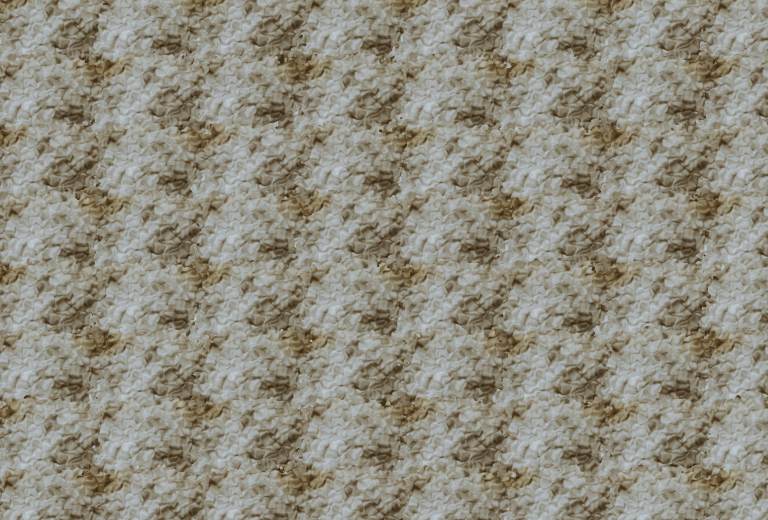
This texture is drawn by a Shadertoy shader. Its source:

```glsl
// Heaped pale crumbs: a grid of slanted domed lobes, joined in pairs as staggered mounds.
// Each lobe repeats the same cellular grains, shifted a little, with ragged seams;
// ridge, shade, pits and relief add up to one tone that a brown-to-grey ramp colours.

vec2 hash2(vec2 p) {
    vec3 h = fract(p.xyx * vec3(0.1031, 0.1030, 0.0973));
    h += dot(h, h.yzx + 33.33);
    return fract((h.xx + h.yz) * h.zy);
}

float gradientNoise(vec2 p) {
    vec2 i = floor(p), f = fract(p);
    vec2 u = f * f * f * (f * (f * 6.0 - 15.0) + 10.0);
    vec2 e = vec2(0.0, 1.0);
    float a = dot(hash2(i) * 2.0 - 1.0, f);
    float b = dot(hash2(i + e.yx) * 2.0 - 1.0, f - e.yx);
    float c = dot(hash2(i + e.xy) * 2.0 - 1.0, f - e.xy);
    float d = dot(hash2(i + e.yy) * 2.0 - 1.0, f - e.yy);
    return mix(mix(a, b, u.x), mix(c, d, u.x), u.y);
}

// Rounded cell: x is its height, y a random value per grain
vec2 grain(vec2 p) {
    vec2 cell = floor(p);
    vec2 nearest = vec2(9.0, 0.0);
    for (int y = -1; y <= 1; y++) {
        for (int x = -1; x <= 1; x++) {
            vec2 c = cell + vec2(x, y);
            vec2 r = hash2(c);
            vec2 d = c + r - p;
            float dist = dot(d, d);
            if (dist < nearest.x) nearest = vec2(dist, fract(r.x * 7.0 + r.y * 5.0));
        }
    }
    return vec2(1.0 - nearest.x, nearest.y);
}

// Fine grains riding on larger clumps, roughened by noise
vec2 relief(vec2 p) {
    vec2 fine = grain(p);
    float clump = grain(p * 0.45 + 17.0).x;
    float rough = gradientNoise(p * 1.7 + 5.0);
    return vec2(0.45 * fine.x + 0.6 * clump + 0.3 * rough, fine.y);
}

vec3 crumbColour(float tone) {
    vec3 c = mix(vec3(0.23, 0.17, 0.10), vec3(0.36, 0.30, 0.21), smoothstep(-0.1, 0.18, tone));
    c = mix(c, vec3(0.53, 0.50, 0.42), smoothstep(0.16, 0.45, tone));
    c = mix(c, vec3(0.60, 0.60, 0.56), smoothstep(0.42, 0.65, tone));
    c = mix(c, vec3(0.66, 0.68, 0.685), smoothstep(0.62, 0.85, tone));
    return mix(c, vec3(0.74, 0.77, 0.79), smoothstep(0.85, 1.2, tone));
}

vec3 crumbs(vec2 uv) {
    // Lobe grid, about seven and a half each way, with domed and ragged seams
    vec2 g = uv * 7.57 + vec2(0.05, 0.31);
    vec2 ragged = vec2(gradientNoise(g * vec2(9.0, 6.0)), gradientNoise(g * vec2(8.0, 6.0) + 31.0));
    ragged += 0.6 * vec2(gradientNoise(g * vec2(22.0, 15.0)), gradientNoise(g * vec2(20.0, 15.0) + 7.0));
    float dome = sqrt(abs(sin(3.1416 * g.x))) - 0.6;
    vec2 seam = g + 0.15 * ragged - vec2(0.0, 0.2 * dome);
    seam.x -= 0.18 * (fract(seam.y) - 0.4);
    vec2 id = floor(seam);
    vec2 f = g - id + 0.1 * (hash2(id + 50.0) - 0.5);
    float kind = mod(id.x + id.y, 2.0);

    // Irregular grains lit from the upper left
    vec2 q = f * vec2(14.0, 9.6) + 40.0 * kind;
    q += 0.8 * vec2(gradientNoise(q * 0.9), gradientNoise(q * 0.9 + 9.0));
    vec2 surface = relief(q);
    float slope = surface.x - relief(q + vec2(-0.13, 0.26)).x;

    // Bright slanted ridge and the shaded hollow at its lower right
    float across = f.x - 0.30 - 0.42 * (f.y - 0.3);
    float ridge = exp(-12.0 * across * across) * (1.0 - 0.4 * smoothstep(0.4, 1.1, f.y));
    float hollow = 1.0 - smoothstep(0.05, 0.55, length((f - vec2(0.84, 0.17)) * vec2(1.1, 0.9)));

    // Brown gap at the upper left end of each mound
    vec2 corner = floor(g + 0.5);
    vec2 toGap = (g - corner - vec2(0.05, -0.09) + 0.16 * ragged) * vec2(1.0, 1.2);
    float gap = (1.0 - mod(corner.x + corner.y, 2.0)) * (1.0 - smoothstep(0.08, 0.36, length(toGap)));

    // Slanted furrows between strings of crumbs, and dark pits in the shaded parts
    float furrow = gradientNoise(vec2(f.x * 7.5 - f.y * 3.2, f.y * 3.0 + f.x) + 20.0 * kind);
    float pits = smoothstep(0.08, 0.42, gradientNoise(q * 0.75 + 60.0)) * (1.0 - 0.75 * ridge);

    float tone = 0.52 + 0.25 * ridge - 0.22 * hollow - 0.22 * gap;
    tone += 1.0 * slope + 0.55 * (surface.x - 0.78) + 0.16 * (surface.y - 0.5);
    tone += 0.30 * furrow - 0.32 * pits + 0.06 * (hash2(id).x - 0.5);

    float warmth = clamp(0.6 * gap + 0.3 * smoothstep(0.5, 1.0, f.y) + 0.3 * pits - 0.3 * ridge, 0.0, 1.0);
    return crumbColour(tone) * mix(vec3(1.0), vec3(1.05, 0.98, 0.82), warmth);
}

void mainImage(out vec4 fragColor, in vec2 fragCoord) {
    // Four samples per pixel smooth the grain edges
    vec3 sum = vec3(0.0);
    for (int i = 0; i < 4; i++) {
        vec2 offset = vec2(i % 2, i / 2) * 0.5 - 0.25;
        sum += crumbs((fragCoord + offset) / iResolution.xy);
    }
    fragColor = vec4(sum * 0.25, 1.0);
}
```
